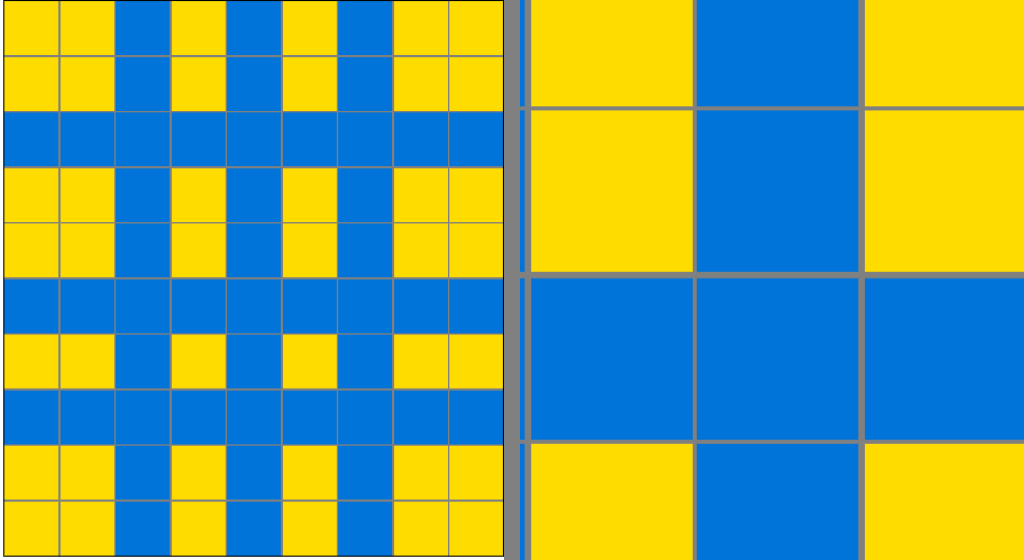
Left, the full canvas; right, a detail of the centre.
This pattern is drawn by a WebGL 1 fragment shader. Its source:

```glsl
precision highp float;
// Yellow and blue checked grid with grey rules, a thin black frame and a white margin.

uniform vec2 u_resolution;

const vec2 TILE = vec2(460.0, 512.0);        // design units across one tile
const vec2 CELLS = vec2(9.0, 10.0);
const vec2 GRID_ORIGIN = vec2(3.5, 3.5);
const vec2 PITCH = vec2(50.75, 50.8);
const vec2 FRAME_MIN = vec2(3.5, 3.5);
const vec2 FRAME_MAX = vec2(459.5, 511.5);
const float FRAME_WIDTH = 1.0;
const float THICK_RULE = 2.0;
const float THIN_RULE = 1.25;

const vec3 YELLOW = vec3(1.0, 0.863, 0.0);
const vec3 BLUE = vec3(0.0, 0.455, 0.851);
const vec3 GREY = vec3(0.5);
const vec3 BLACK = vec3(0.0);
const vec3 WHITE = vec3(1.0);

// Share of a pixel covered by a line of the given width at distance d.
float lineCoverage(float d, float width, float pixel) {
  float lo = max(d - 0.5 * pixel, -0.5 * width);
  float hi = min(d + 0.5 * pixel, 0.5 * width);
  return clamp((hi - lo) / pixel, 0.0, 1.0);
}

// 1 when the index is one of the three chosen bands.
float inBands(float index, vec3 bands) {
  vec3 gap = abs(bands - index);
  return 1.0 - step(0.5, min(gap.x, min(gap.y, gap.z)));
}

// Inner rules: odd ones are thick, even ones thin, none on the outer border.
float ruleCoverage(float x, float pitch, float count, float pixel) {
  float index = clamp(floor(x / pitch + 0.5), 1.0, count - 1.0);
  float width = mix(THIN_RULE, THICK_RULE, mod(index, 2.0));
  return lineCoverage(abs(x - index * pitch), width, pixel);
}

vec3 cellColour(vec2 cell) {
  float column = inBands(cell.x, vec3(2.0, 4.0, 6.0));
  float row = inBands(cell.y, vec3(2.0, 4.0, 7.0));
  return mix(YELLOW, BLUE, max(column, row));
}

// Signed distance to an axis-aligned box.
float boxDistance(vec2 p, vec2 lo, vec2 hi) {
  vec2 d = abs(p - 0.5 * (lo + hi)) - 0.5 * (hi - lo);
  return length(max(d, 0.0)) + min(max(d.x, d.y), 0.0);
}

void main() {
  vec2 pixel = TILE / u_resolution;
  vec2 p = mod(gl_FragCoord.xy * pixel, TILE);
  vec2 g = p - GRID_ORIGIN;

  // Cells and grey rules
  vec3 colour = cellColour(clamp(floor(g / PITCH), vec2(0.0), CELLS - 1.0));
  float vertical = ruleCoverage(g.x, PITCH.x, CELLS.x, pixel.x);
  float horizontal = ruleCoverage(g.y, PITCH.y, CELLS.y, pixel.y);
  colour = mix(colour, GREY, max(vertical, horizontal));

  // White margin and black frame
  float edge = boxDistance(p, FRAME_MIN, FRAME_MAX);
  float aa = max(pixel.x, pixel.y);
  colour = mix(colour, WHITE, clamp(edge / aa + 0.5, 0.0, 1.0));
  colour = mix(colour, BLACK, lineCoverage(abs(edge), FRAME_WIDTH, aa));

  gl_FragColor = vec4(colour, 1.0);
}
```
